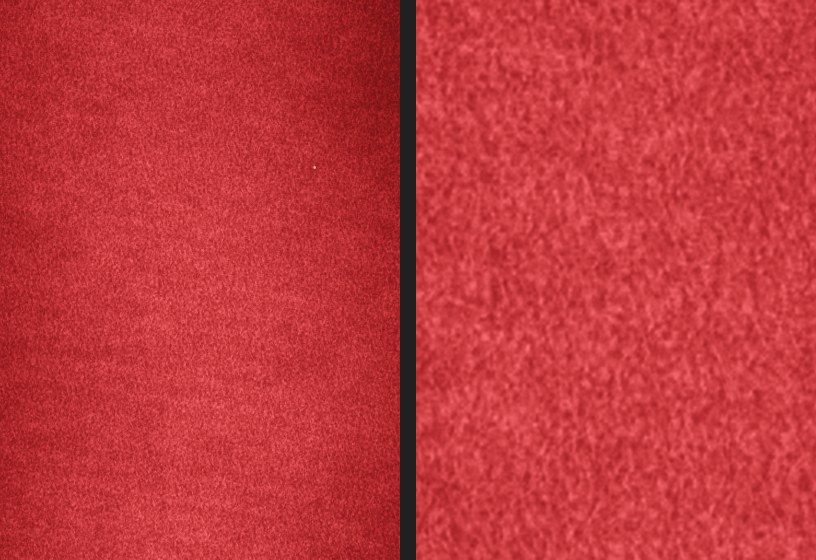
Left, the full canvas; right, a detail of the centre.
A WebGL 2 fragment shader for this texture:

```glsl
#version 300 es
precision highp float;
// Short-pile red felt, lit along a soft vertical band and shaded at its sides.

uniform vec2 u_resolution;
out vec4 fragColor;

float hash(vec2 p) {
    return fract(sin(dot(p, vec2(127.1, 311.7))) * 43758.5453);
}

float noise(vec2 p) {
    vec2 cell = floor(p);
    vec2 f = fract(p);
    f = f * f * (3.0 - 2.0 * f);
    return mix(mix(hash(cell), hash(cell + vec2(1, 0)), f.x),
               mix(hash(cell + vec2(0, 1)), hash(cell + vec2(1, 1)), f.x), f.y);
}

// Layered noise, centred on zero
float mottle(vec2 p) {
    float sum = 0.0;
    float amplitude = 0.5;
    for (int i = 0; i < 4; i++) {
        sum += amplitude * (noise(p) - 0.5);
        p = mat2(0.96, 0.28, -0.28, 0.96) * p * 2.1 + 17.3;
        amplitude *= 0.65;
    }
    return sum;
}

// Short upright fibres leaning by a given angle
float fibres(vec2 p, float lean) {
    float c = cos(lean), s = sin(lean);
    return noise(mat2(c, s, -s, c) * p * vec2(400.0, 230.0)) - 0.5;
}

// Broad lighting: bright middle, dark sides, dimmer top
float lighting(vec2 uv) {
    float dx = uv.x - 0.47 - 0.05 * sin(uv.y * 5.0);
    float light = 0.83 - 2.3 * dx * dx;
    light -= 0.24 * smoothstep(0.5, 1.05, uv.y);
    light -= 0.15 * smoothstep(0.6, 1.0, uv.x) * smoothstep(0.45, 0.9, uv.y);
    return light - 0.1 * smoothstep(0.6, 1.0, uv.x) * smoothstep(0.25, 0.0, uv.y);
}

// Red ramp from deep crimson at 0 to rosy red at 1
vec3 feltColor(float t) {
    float green = 0.11 + 0.10 * t + 0.08 * t * t;
    return vec3(0.60 + 0.25 * t, green, green + 0.012 + 0.008 * t);
}

void main() {
    vec2 uv = gl_FragCoord.xy / u_resolution;
    vec2 p = gl_FragCoord.xy / u_resolution.y;

    float tone = lighting(uv);

    // Cloudy wear, slightly wider than tall
    tone += 0.34 * mottle(p * vec2(16.0, 24.0));
    tone += 0.20 * mottle(p * vec2(52.0, 64.0) + 40.0);

    // Crossing fibres and the finest grain
    vec2 bent = p + 0.004 * vec2(noise(p * 60.0), noise(p * 60.0 + 9.0));
    tone += 0.56 * (fibres(bent, 0.4) + fibres(bent + 3.7, -0.35));
    tone += 0.35 * (noise(p * 512.0) - 0.5);

    vec3 color = feltColor(tone);

    // One pale speck of lint
    float lint = length((p - vec2(0.562, 0.701)) * vec2(1.0, 0.8));
    color = mix(color, vec3(0.95, 0.76, 0.62), 0.9 * smoothstep(0.0032, 0.001, lint));

    fragColor = vec4(color, 1.0);
}
```
